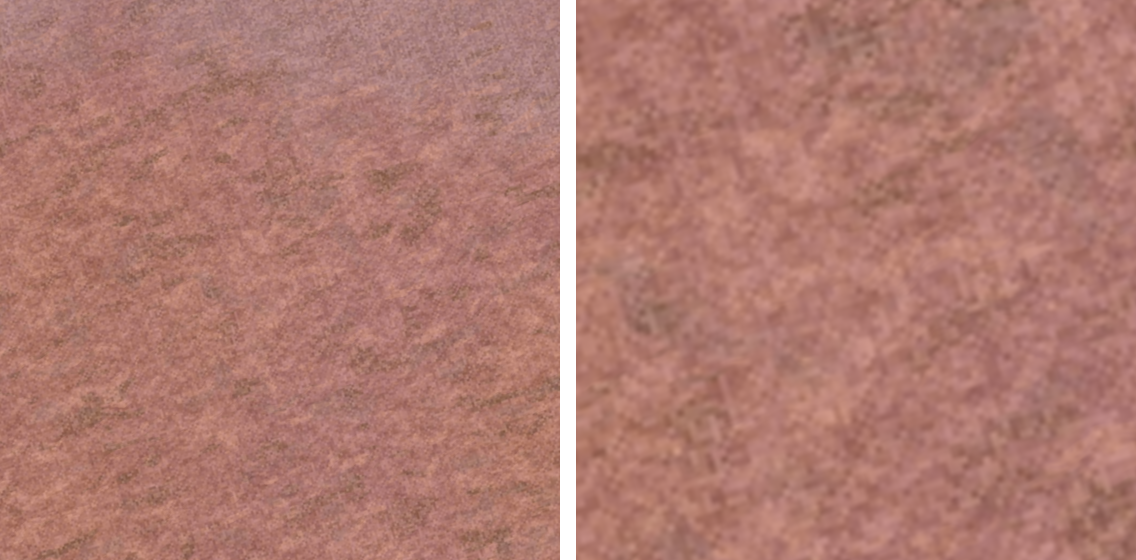
Left, the full canvas; right, a detail of the centre.
Reproduce this texture procedurally as a three.js fragment shader.

```glsl
varying vec2 vUv;

const vec3 ROSE = vec3(0.686, 0.470, 0.448);
const vec3 SALMON = vec3(0.700, 0.475, 0.400);
const vec3 MAUVE = vec3(0.662, 0.503, 0.500);
const vec3 CREASE = vec3(0.555, 0.400, 0.325);
const vec3 HIGHLIGHT = vec3(0.800, 0.575, 0.500);
const vec3 SLATE = vec3(0.575, 0.455, 0.425);

float hash(vec2 p) {
  return fract(sin(dot(p, vec2(127.1, 311.7))) * 43758.5453);
}

float noise(vec2 p) {
  vec2 cell = floor(p);
  vec2 f = fract(p);
  f = f * f * (3.0 - 2.0 * f);
  float low = mix(hash(cell), hash(cell + vec2(1.0, 0.0)), f.x);
  float high = mix(hash(cell + vec2(0.0, 1.0)), hash(cell + 1.0), f.x);
  return mix(low, high, f.y);
}

// Layered noise, normalised to 0..1
float fbm(vec2 p) {
  float sum = 0.0;
  float weight = 0.54;
  for (int i = 0; i < 4; i++) {
    sum += weight * noise(p);
    p = mat2(1.6, 1.2, -1.2, 1.6) * p + 7.3;
    weight *= 0.5;
  }
  return sum;
}

vec2 rotate(vec2 p, float angle) {
  float c = cos(angle);
  float s = sin(angle);
  return vec2(c * p.x + s * p.y, c * p.y - s * p.x);
}

// Noise stretched along a tilted direction
float streaks(vec2 p, float angle, vec2 frequency, float seed) {
  return fbm(rotate(p, angle) * frequency + seed);
}

float softSpot(vec2 p, vec2 center, vec2 radius) {
  vec2 d = (p - center) / radius;
  return exp(-dot(d, d));
}

// Broad drift from mauve at the top to salmon at the lower corners
vec3 groundColor(vec2 uv) {
  float drift = fbm(uv * 5.0 + 3.0) - 0.5;
  float warm = softSpot(uv, vec2(0.16, 0.58), vec2(0.22, 0.22))
             + softSpot(uv, vec2(0.15, 0.12), vec2(0.38, 0.28))
             + softSpot(uv, vec2(0.95, 0.22), vec2(0.18, 0.22));
  float cool = smoothstep(0.76, 1.03, uv.y + 0.06 * uv.x + 0.4 * drift);
  vec3 color = mix(ROSE, SALMON, clamp(warm * 0.8 + drift, 0.0, 1.0));
  return mix(color, MAUVE, 0.9 * cool) + 0.05 * drift;
}

void main() {
  vec2 uv = vUv;
  vec2 bend = vec2(fbm(uv * 18.0), fbm(uv * 18.0 + 31.0)) - 0.5;
  vec2 p = uv + 0.028 * bend;
  float calm = 1.0 - 0.4 * smoothstep(0.65, 1.0, uv.y);
  vec3 color = groundColor(uv);

  // Soft fibrous relief
  float relief = streaks(p, 0.40, vec2(26.0, 52.0), 11.0) - 0.5;
  float fibres = noise(rotate(p, 0.46) * vec2(48.0, 92.0) + 47.0) - 0.5;
  float hairs = noise(rotate(p, 0.55) * vec2(105.0, 165.0) + 71.0) - 0.5;
  color += (0.08 * relief + 0.060 * fibres + 0.060 * hairs) * calm;

  // Pale tufts and dark creases
  float tuft = streaks(p, 0.44, vec2(26.0, 54.0), 83.0);
  float crease = streaks(p, 0.38, vec2(19.0, 44.0), 129.0);
  float patchy = 0.4 + 0.6 * smoothstep(0.3, 0.65, fbm(uv * 8.0 + 19.0));
  color = mix(color, HIGHLIGHT, 0.60 * calm * smoothstep(0.57, 0.80, tuft));
  color = mix(color, CREASE, 0.80 * calm * patchy * smoothstep(0.53, 0.78, crease));

  // Faint grey blotches
  float blotch = streaks(p, 0.5, vec2(16.0, 24.0), 211.0);
  color = mix(color, SLATE, 0.35 * smoothstep(0.60, 0.80, blotch));

  // Fine speckle, rougher in the creases, with a slight colour shift
  float grain = noise(rotate(uv, 0.3) * 235.0) - 0.5;
  float tint = noise(uv * 130.0 + 57.0) - 0.5;
  float rough = 0.105 + 0.05 * smoothstep(0.52, 0.72, crease);
  color += rough * grain + 0.03 * tint * vec3(0.4, 0.3, -1.0);

  gl_FragColor = vec4(color, 1.0);
}
```
